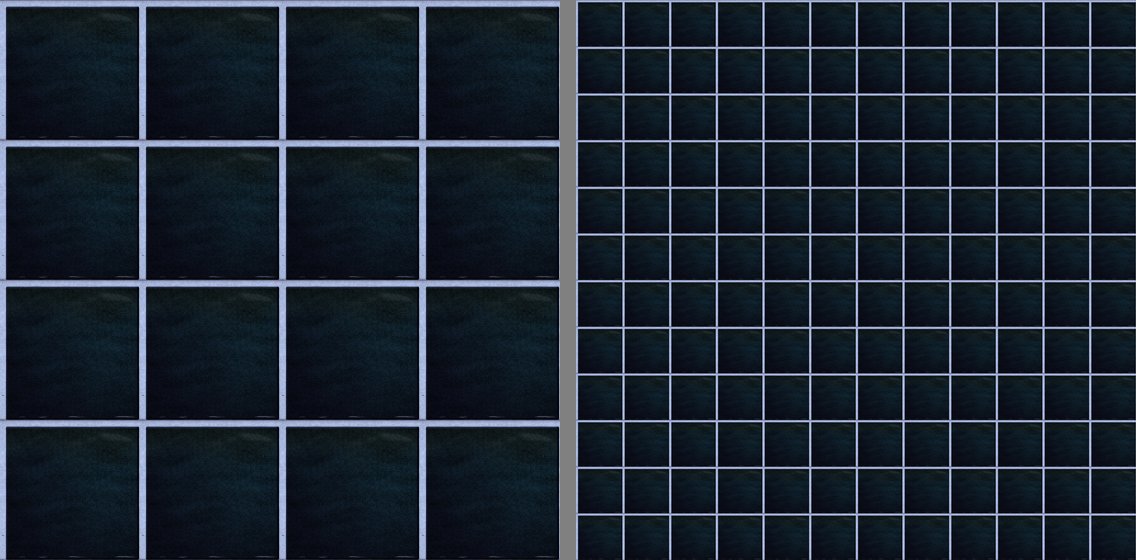
Left, the tile; right, the same tile 3 across and 3 down.
Reproduce this texture procedurally as a three.js fragment shader.

```glsl
varying vec2 vUv;

const float REPEATS = 4.0;
const vec2 GROUT_CENTRE = vec2(0.018, -0.023);
const float GROUT_HALF = 0.0245;
const float CORNER_RADIUS = 0.012;
const float SOFT = 0.005;
const vec2 PIT = vec2(0.003, 0.199);
const float PIT_RADIUS = 0.008;
const float TAU = 6.2831853;

const vec3 GLAZE_DARK = vec3(0.035, 0.045, 0.085);
const vec3 GLAZE_TEAL = vec3(0.055, 0.125, 0.165);
const vec3 GLAZE_OLIVE = vec3(0.060, 0.095, 0.100);
const vec3 EDGE_BLACK = vec3(0.015, 0.018, 0.030);
const vec3 FRINGE_BLUE = vec3(0.16, 0.19, 0.32);
const vec3 GLINT = vec3(0.30, 0.35, 0.44);
const vec3 GROUT_LIGHT = vec3(0.67, 0.73, 0.88);
const vec3 GROUT_GREY = vec3(0.56, 0.58, 0.68);
const vec3 GROUT_SHADE = vec3(0.36, 0.37, 0.52);

float hash(vec2 p) {
  return fract(sin(dot(p, vec2(127.1, 311.7))) * 43758.5453);
}

// Value noise that wraps after one cell
float noise(vec2 p, vec2 period) {
  p *= period;
  vec2 i = floor(p);
  vec2 f = fract(p);
  f = f * f * (3.0 - 2.0 * f);
  vec2 a = mod(i, period);
  vec2 b = mod(i + 1.0, period);
  return mix(mix(hash(a), hash(vec2(b.x, a.y)), f.x),
             mix(hash(vec2(a.x, b.y)), hash(b), f.x), f.y);
}

float fbm(vec2 p, vec2 period) {
  float sum = 0.0;
  float gain = 0.5;
  for (int i = 0; i < 4; i++) {
    sum += gain * noise(p, period);
    period *= 2.0;
    gain *= 0.5;
  }
  return sum;
}

float band(float x, float centre, float width) {
  return 1.0 - smoothstep(0.4 * width, width, abs(x - centre));
}

float roundedBox(vec2 p, vec2 halfSize, float radius) {
  vec2 d = abs(p) - halfSize + radius;
  return length(max(d, 0.0)) + min(max(d.x, d.y), 0.0) - radius;
}

// Dark glaze with slanting ripples and fine grain
vec3 glazeColor(vec2 p, float grain) {
  float cloud = fbm(p, vec2(3.0));
  vec2 warped = p + vec2(0.0, 0.035 * sin(TAU * p.x + 1.0) + 0.08 * cloud);
  float ripple = fbm(warped, vec2(4.0, 14.0)) - 0.47;
  float teal = smoothstep(0.1, 0.95, 0.5 * p.x + 0.65 * p.y + 0.5 * (cloud - 0.47));
  vec3 color = mix(GLAZE_DARK, GLAZE_TEAL, teal);
  color = mix(color, GLAZE_OLIVE, smoothstep(0.62, 0.92, p.y + 0.3 * (cloud - 0.47)));
  color *= 1.0 + 0.75 * ripple + 0.55 * (grain - 0.5);
  float crest = smoothstep(0.12, 0.28, ripple) * smoothstep(0.8, 0.9, p.y);
  return color + 0.05 * crest;
}

// Pale grout, bluer at its lower side, with a seam and a pit
vec3 groutColor(vec2 p, float grain) {
  vec2 s = fract(p + 0.5) - 0.5;
  float horizontal = 1.0 - smoothstep(GROUT_HALF, GROUT_HALF + 0.01, abs(s.y));
  float upper = smoothstep(-0.005, 0.02, s.y);
  vec3 color = mix(GROUT_LIGHT, GROUT_GREY, 0.65 * horizontal * upper);
  color = mix(color, GROUT_SHADE, 0.55 * band(s.y, GROUT_HALF, 0.012));
  color *= 0.96 + 0.10 * (grain - 0.5) + 0.12 * fbm(p, vec2(16.0)) - 0.02;
  vec2 toPit = fract(p - PIT + 0.5) - 0.5;
  float pit = 1.0 - smoothstep(0.3 * PIT_RADIUS, PIT_RADIUS, length(toPit));
  return mix(color, GROUT_SHADE, 0.75 * pit);
}

void main() {
  vec2 p = fract(vUv * REPEATS - GROUT_CENTRE);
  float grain = noise(p, vec2(110.0));
  float wear = fbm(p, vec2(12.0));
  float tileHalf = 0.5 - GROUT_HALF;
  float d = roundedBox(p - 0.5, vec2(tileHalf), CORNER_RADIUS) + 0.004 * (wear - 0.47);
  vec3 tile = glazeColor(p, grain);

  // Lit fringe along the top and left, black line along the bottom and right
  float fringe = max(smoothstep(0.955, 0.977, p.y), 1.0 - smoothstep(0.024, 0.038, p.x));
  tile = mix(tile, FRINGE_BLUE, 0.75 * fringe);
  float black = max(1.0 - smoothstep(0.033, 0.041, p.y), smoothstep(0.957, 0.966, p.x));
  tile = mix(tile, EDGE_BLACK, 0.9 * black);

  // Broken glint just above the bottom edge
  float glintLine = band(p.y, 0.045 + 0.008 * (wear - 0.47), 0.006);
  float glintGaps = smoothstep(0.32, 0.62, noise(p, vec2(14.0, 1.0)));
  float glintEnds = smoothstep(0.03, 0.05, p.x) * (1.0 - smoothstep(0.94, 0.965, p.x));
  tile = mix(tile, GLINT, 0.7 * glintLine * glintGaps * glintEnds);

  vec3 color = mix(tile, groutColor(p, grain), smoothstep(-SOFT, SOFT, d));
  gl_FragColor = vec4(color, 1.0);
}
```
